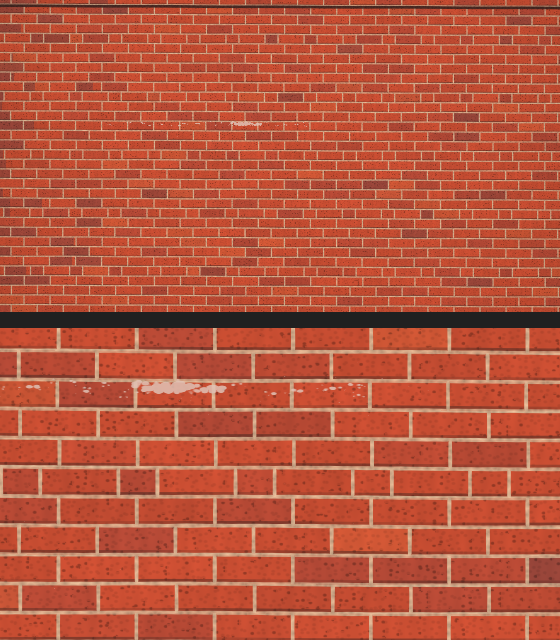
Top: the whole. Bottom: its middle third, enlarged.
This texture is drawn by a WebGL 1 fragment shader. Its source:

```glsl
precision highp float;
uniform vec2 u_resolution;

#define BRICKS_ACROSS 21.5
#define ROWS_DOWN 32.2
#define TOP_OFFSET 0.55
#define TILT 0.24
#define HEADER_EVERY 6.0
#define JOINT_HALF 0.066
#define RED vec3(0.765, 0.295, 0.19)
#define DULL_RED vec3(0.66, 0.27, 0.205)
#define PURPLE vec3(0.53, 0.26, 0.23)
#define ORANGE vec3(0.81, 0.36, 0.21)
#define MORTAR vec3(0.84, 0.70, 0.57)
#define LEDGE vec3(0.25, 0.15, 0.13)

float hash(vec2 p) {
  return fract(sin(dot(p, vec2(127.1, 311.7))) * 43758.545);
}

// Cellular noise: distance to the nearest scattered point
float cells(vec2 p) {
  vec2 base = floor(p);
  float nearest = 2.0;
  for (int j = -1; j <= 1; j++) {
    for (int i = -1; i <= 1; i++) {
      vec2 c = base + vec2(float(i), float(j));
      vec2 point = c + vec2(hash(c), hash(c + 41.3));
      nearest = min(nearest, distance(p, point));
    }
  }
  return nearest;
}

// Brick id in x, distance to the nearest upright joint in y
vec2 bondCell(float x, float row) {
  x += (hash(vec2(row, 7.0)) - 0.5) * 0.04;
  if (mod(row, HEADER_EVERY) == 3.0) {
    // Course of alternating stretchers and half-length headers
    float t = (x - 0.163) / 1.5;
    float u = fract(t) * 1.5;
    float header = step(1.0, u);
    float edge = mix(min(u, 1.0 - u), min(u - 1.0, 1.5 - u), header);
    return vec2(2.0 * floor(t) + header, edge);
  }
  // Plain running bond
  float t = x - 0.92 + 0.5 * mod(row, 2.0);
  float u = fract(t);
  return vec2(floor(t), min(u, 1.0 - u));
}

vec3 brickColor(vec2 id, vec2 uv) {
  float pick = hash(id + 3.7);
  float aged = 0.02 + 0.5 * exp(-uv.x * 16.0);
  vec3 color = mix(RED, DULL_RED, 0.85 * smoothstep(0.60, 1.0, pick));
  color = mix(color, ORANGE, 0.5 * step(0.93, hash(id + 19.1)));
  color = mix(color, PURPLE, 0.65 * step(hash(id + 57.9), aged));
  return color * (0.97 + 0.06 * hash(id + 83.0));
}

void main() {
  vec2 uv = gl_FragCoord.xy / u_resolution;
  float x = uv.x * BRICKS_ACROSS;
  float y = (1.0 - uv.y) * ROWS_DOWN - TOP_OFFSET - TILT * (uv.x - 0.5);
  y += 0.012 * sin(x * 1.3 + y * 0.4);
  float pixel = ROWS_DOWN / u_resolution.y;
  float brickLength = u_resolution.x / BRICKS_ACROSS * pixel;
  vec2 wall = vec2(x * brickLength, y);

  // Bricks with pits, mottling and upright streaks
  float row = floor(y);
  float v = fract(y);
  vec2 cell = bondCell(x, row);
  vec2 id = vec2(cell.x, row);
  vec3 color = brickColor(id, uv);
  float pits = cells(wall * vec2(4.0, 5.0));
  float mottle = cells(wall * vec2(1.6, 1.1) + 9.0);
  float streak = sin(wall.x * 9.0 + hash(id) * 30.0) * sin(wall.x * 3.7);
  float chip = step(0.75, hash(floor(wall * vec2(4.0, 5.0))));
  color *= 1.0 - (0.08 + 0.18 * chip) * smoothstep(0.40, 0.10, pits);
  color *= 1.04 - 0.05 * mottle + 0.025 * streak;

  // Mortar joints of uneven width and tone
  float width = JOINT_HALF * (0.88 + 0.25 * mottle);
  float bedGap = width - min(v, 1.0 - v);
  float uprightGap = width - cell.y * brickLength;
  float bed = clamp(bedGap / pixel + 0.5, 0.0, 1.0);
  float upright = clamp(uprightGap / pixel + 0.5, 0.0, 1.0);
  float patchy = 0.86 + 0.12 * sin(x * 0.9 + row * 2.3) * sin(x * 0.37 - row);
  float joint = max(bed * patchy, upright * 0.95);
  vec3 mortar = MORTAR * (0.86 + 0.24 * pits);

  // Dark line where each brick overhangs the bed below it
  float overhang = clamp((0.055 - abs(v - 0.895)) / pixel + 0.5, 0.0, 1.0);
  float depth = 0.34 + 0.16 * sin(x * 1.7 + row * 4.1);
  color = mix(color, LEDGE, overhang * depth);
  color = mix(color, mortar, joint);

  // Pale salt smears along one course
  float band = exp(-pow((y - 12.28) / 0.32, 2.0));
  float strong = smoothstep(0.40, 0.425, uv.x) * smoothstep(0.475, 0.45, uv.x);
  float faint = smoothstep(0.13, 0.20, uv.x) * smoothstep(0.60, 0.55, uv.x);
  float flakes = cells(wall * vec2(0.8, 2.4) + 23.0) * 0.6;
  flakes += cells(wall * vec2(3.5, 6.0)) * 0.45;
  float reach = band * (0.26 * faint + 0.34 * strong);
  float salt = smoothstep(flakes - 0.07, flakes + 0.07, reach);
  color = mix(color, vec3(0.87, 0.75, 0.70), 0.85 * salt);

  // Shadowed ledge under the top course
  float ledge = clamp((0.14 - abs(y - 0.16)) / pixel + 0.5, 0.0, 1.0);
  color = mix(color, LEDGE * (0.85 + 0.3 * pits), 0.92 * ledge);

  // Broad shading toward the borders
  vec2 border = abs(uv - 0.5) * 2.0;
  color *= 1.01 - 0.06 * pow(border.x, 4.0) - 0.03 * pow(border.y, 4.0);
  gl_FragColor = vec4(color, 1.0);
}
```
